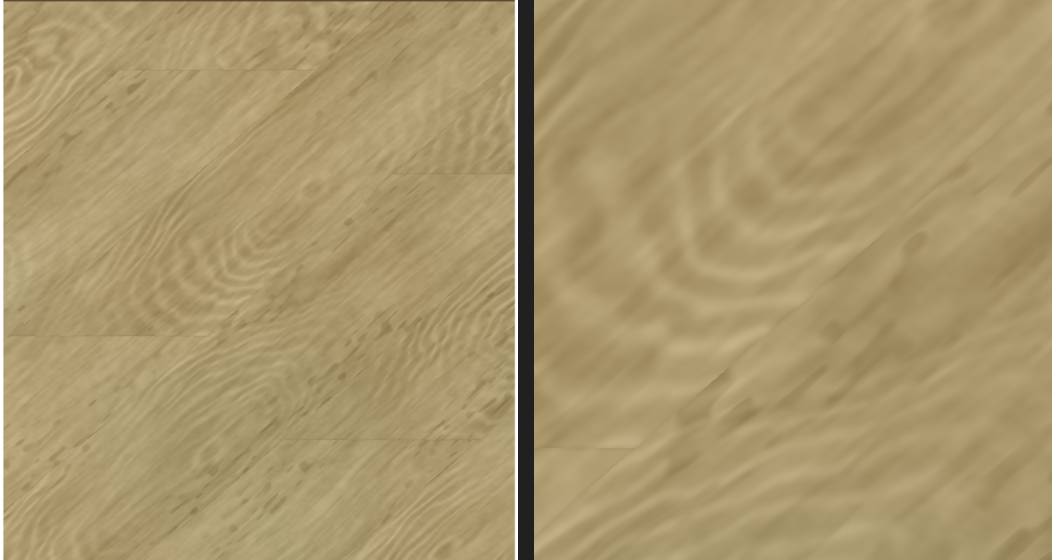
Left: the whole. Right: its middle third, enlarged.
Give the GLSL for this texture, as a WebGL 1 fragment shader.

```glsl
precision highp float;
// Pale oak floor seen at a slant: diagonal planks with level end joints.
// Each plank has a heart with elongated growth rings; stretched noise adds
// streaks, fibres and short dark pores. Thin white margins flank the floor.
uniform vec2 u_resolution;

float hash(vec2 p) {
  p = fract(p * vec2(0.1031, 0.1137));
  p += dot(p, p.yx + 33.33);
  return fract((p.x + p.y) * p.x * 17.3);
}

float noise(vec2 p) {
  vec2 i = floor(p), f = fract(p);
  f = f * f * (3.0 - 2.0 * f);
  return mix(mix(hash(i), hash(i + vec2(1, 0)), f.x),
             mix(hash(i + vec2(0, 1)), hash(i + vec2(1, 1)), f.x), f.y);
}

float fbm(vec2 p) {
  float sum = 0.0, weight = 0.55;
  for (int i = 0; i < 4; i++) {
    sum += weight * noise(p);
    p = p * 2.03 + 17.7;
    weight *= 0.5;
  }
  return sum;
}

// Lightness of the wood, 0 dark to 1 light, at p in canvas heights.
float woodTone(vec2 p) {
  vec2 g = vec2(dot(p, vec2(0.755, 0.656)), dot(p, vec2(-0.656, 0.755)));

  // Plank layout: columns across the grain, staggered rows along it
  float across = (g.y - 0.06) / 0.23;
  float column = floor(across);
  float along = (p.y - 0.4 - 0.475 * column) / 0.765;
  float row = floor(along);
  vec2 plank = vec2(column + 20.0, row + 20.0);
  float seed = hash(plank * 7.31);
  vec2 q = g + plank * vec2(3.7, 5.3) + 10.0;

  // Growth rings around the heart
  float dv = (fract(across) - 0.4 - 0.25 * (seed - 0.5)) * 0.23;
  float du = ((fract(along) - 0.35) * 0.765 - 0.755 * dv) / 0.656;
  vec2 warp = vec2(fbm(q * vec2(5.0, 9.0)), fbm(q * vec2(4.0, 14.0) + 40.0)) - 0.5;
  vec2 heart = vec2(du * 0.36, dv) + warp * vec2(0.06, 0.055);
  float ringRadius = length(heart) + 0.006 * (noise(q * vec2(22.0, 50.0)) - 0.5);
  float phase = ringRadius * 400.0 + 3.0 * noise(q * vec2(3.0, 9.0));
  float rings = pow(0.5 + 0.5 * sin(phase), 1.7) - 0.38;
  float figure = smoothstep(0.55, 0.1, abs(du + 0.1));
  figure *= smoothstep(0.25, 0.62, noise(q * vec2(3.5, 9.0) + 9.0));

  // Streaks and fibres, bent slightly by the figure
  vec2 s = q + vec2(0.0, 0.03) * warp.y;
  float broad = fbm(s * vec2(1.6, 13.0)) - 0.5;
  float cloud = fbm(s * vec2(5.0, 9.0) + 70.0) - 0.5;
  float fibre = noise(s * vec2(9.0, 105.0)) - 0.5;
  float fine = noise(s * vec2(32.0, 210.0) + 30.0) - 0.5;
  float speck = noise(p * vec2(130.0, 170.0)) - 0.5;

  // Short pores gathered in patches
  float pores = smoothstep(0.64, 0.9, noise(s * vec2(42.0, 135.0) + 55.0));
  pores *= smoothstep(0.42, 0.75, noise(s * vec2(3.0, 14.0) + 21.0));

  float tone = 0.61 + 0.12 * (seed - 0.5) + 0.55 * broad + 0.4 * cloud;
  tone += 0.34 * fibre + 0.27 * fine + 0.12 * speck - 0.42 * pores;
  tone += rings * mix(0.06, 0.42, figure);

  // Knot at the heart, with a pale rim
  float knot = length(vec2(du * 0.55, dv) + 0.02 * warp);
  tone -= 0.3 * smoothstep(0.014, 0.002, knot);
  tone += 0.18 * smoothstep(0.008, 0.0, abs(knot - 0.016));

  // Faint seams between planks
  float side = min(fract(across), 1.0 - fract(across)) * 0.23;
  float end = min(fract(along), 1.0 - fract(along)) * 0.765;
  tone -= 0.12 * smoothstep(0.003, 0.0, side);
  tone -= 0.16 * smoothstep(0.003, 0.0, end);
  return tone;
}

void main() {
  vec2 p = gl_FragCoord.xy / u_resolution.y;
  float width = u_resolution.x / u_resolution.y;
  float pixel = 1.0 / u_resolution.y;

  float tone = clamp(woodTone(p), -0.25, 1.2);
  vec3 color = mix(vec3(0.575, 0.505, 0.333), vec3(0.74, 0.67, 0.505), tone);

  // Slow drift between warm and greenish oak
  float warmth = noise(p * 4.0 + 3.0) - 0.5;
  color += warmth * vec3(0.022, -0.006, -0.012);

  // Dark top edge and white side margins
  float top = smoothstep(0.0025 + pixel, 0.0025 - pixel, 1.0 - p.y);
  color = mix(color, vec3(0.36, 0.29, 0.2), top);
  float margin = min(p.x - 0.006, width - 0.0055 - p.x);
  color = mix(vec3(1.0), color, smoothstep(-pixel, pixel, margin));
  gl_FragColor = vec4(color, 1.0);
}
```
